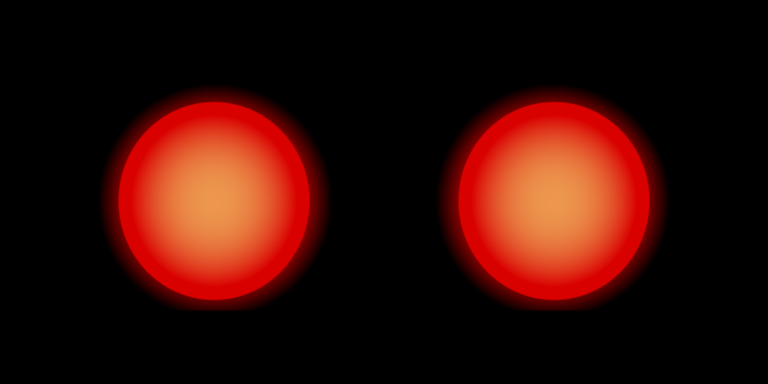
Reproduce this background procedurally as a Shadertoy shader.

```glsl
#define DISC_CENTER vec2(0.4427, 0.4766)
#define DISC_RADII vec2(0.2487, 0.2578)
#define GLOW_CENTER vec2(0.4395, 0.4766)
#define GLOW_RADIUS 0.306
#define GLOW_WIDTH 0.058
#define GLOW_FLOOR 0.190
#define CORE_EXTENT 0.87
#define CORE_FALLOFF 2.3
#define CORE_COLOR vec3(0.925, 0.590, 0.305)
#define RIM_COLOR vec3(0.850, 0.000, 0.000)
#define GLOW_COLOR vec3(0.500, 0.000, 0.000)

// Red halo fading linearly outward, cut flat along the bottom
vec3 halo(vec2 p) {
    float fade = clamp((GLOW_RADIUS - distance(p, GLOW_CENTER)) / GLOW_WIDTH, 0.0, 1.0);
    float cut = smoothstep(GLOW_FLOOR - 0.003, GLOW_FLOOR + 0.005, p.y);
    return GLOW_COLOR * fade * cut;
}

// Orange core blending into a flat red rim
vec3 discColor(float radius) {
    float core = 1.0 - pow(min(radius / CORE_EXTENT, 1.0), CORE_FALLOFF);
    return mix(RIM_COLOR, CORE_COLOR, core);
}

void mainImage(out vec4 fragColor, in vec2 fragCoord) {
    float pixel = 1.0 / iResolution.y;
    vec2 p = fragCoord * pixel;

    // Mirror about the vertical axis so one disc becomes two
    p.x = abs(p.x - 0.5 * iResolution.x * pixel);

    // Lay the smooth-edged disc over its halo
    float radius = length((p - DISC_CENTER) / DISC_RADII);
    float edge = (radius - 1.0) * DISC_RADII.x;
    float coverage = 1.0 - smoothstep(-pixel, pixel, edge);
    fragColor = vec4(mix(halo(p), discColor(radius), coverage), 1.0);
}
```
